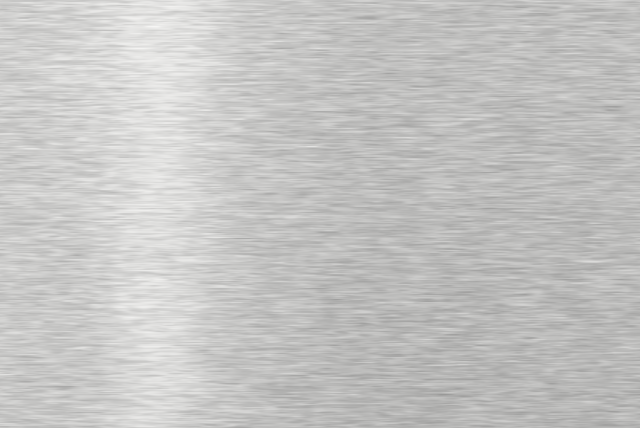
Give the GLSL for this texture, as a Shadertoy shader.

```glsl
// Brushed steel: hair-thin horizontal scratches over a soft vertical band of sheen.
// Layers of stretched value noise, each row shifted at random, make the grain;
// tapered strokes add crisp light and dark hairs on top of it.

#define BASE_GREY      0.734
#define LEFT_LIFT      0.062
#define SHEEN_GAIN     0.080
#define SHEEN_CENTRE   0.248
#define SHEEN_WIDTH    0.082
#define TOP_LIGHT      0.042
#define LONG_GAIN      0.072
#define SHORT_GAIN     0.088
#define MEDIUM_GAIN    0.042
#define BROAD_GAIN     0.014
#define HAIR_GAIN      0.042
#define STEEL_TINT     vec3(1.002, 1.001, 0.995)

float hash(vec2 p) {
    return fract(sin(dot(p, vec2(127.1, 311.7))) * 43758.5453);
}

// Smooth noise along one row, shifted so that cells never line up in columns
float rowNoise(float x, float row, float seed) {
    x += 37.0 * hash(vec2(row, seed));
    float cell = floor(x);
    float t = smoothstep(0.0, 1.0, x - cell);
    return mix(hash(vec2(cell, row + seed)), hash(vec2(cell + 1.0, row + seed)), t);
}

// Grain centred on zero; density is cells per canvas height in x and y
float grain(vec2 p, vec2 density, float seed) {
    vec2 q = p * density;
    float row = floor(q.y);
    float t = smoothstep(0.0, 1.0, q.y - row);
    return mix(rowNoise(q.x, row, seed), rowNoise(q.x, row + 1.0, seed), t) - 0.5;
}

// Thin strokes with tapered ends, some light and some dark
float hairs(vec2 p, vec2 density, float seed) {
    vec2 q = p * density;
    float row = floor(q.y);
    q.x += 53.0 * hash(vec2(row, seed));
    vec2 cell = vec2(floor(q.x), row + seed);
    vec2 fromCentre = abs(fract(q) - 0.5);
    float strength = 2.0 * hash(cell) - 1.0;
    float span = mix(0.25, 0.5, hash(cell + 71.0));
    float along = 1.0 - smoothstep(0.4 * span, span, fromCentre.x);
    float across = 1.0 - smoothstep(0.1, 0.5, fromCentre.y);
    return strength * along * across;
}

// Brightness of the plain sheet under the scratches
float sheen(vec2 uv) {
    float width = SHEEN_WIDTH * mix(0.9, 1.15, uv.y);
    float offset = (uv.x - SHEEN_CENTRE) / width;
    float slope = 1.0 - smoothstep(0.2, 0.62, uv.x);
    return BASE_GREY + LEFT_LIFT * slope
         + SHEEN_GAIN * exp(-offset * offset)
         + TOP_LIGHT * (uv.y - 0.5);
}

void mainImage(out vec4 fragColor, in vec2 fragCoord) {
    vec2 uv = fragCoord / iResolution.xy;
    vec2 p = fragCoord / iResolution.y;

    // Grain from hair-thin to broad
    float medium = grain(p, vec2(20.0, 180.0), 19.0);
    float broad = grain(p, vec2(5.0, 60.0), 47.0);
    float grey = sheen(uv + vec2(0.025 * medium, 0.0));
    grey += LONG_GAIN * grain(p, vec2(15.0, 310.0), 3.0);
    grey += SHORT_GAIN * grain(p, vec2(38.0, 280.0), 211.0);
    grey += MEDIUM_GAIN * medium + BROAD_GAIN * broad;

    // Crisp single scratches, short and long
    grey += HAIR_GAIN * hairs(p, vec2(15.0, 200.0), 83.0);
    grey += HAIR_GAIN * hairs(p, vec2(9.0, 235.0), 131.0);

    // Soft shoulder keeps the highlight below white
    grey -= 0.35 * max(grey - 0.89, 0.0);
    fragColor = vec4(clamp(grey * STEEL_TINT, 0.0, 1.0), 1.0);
}
```
